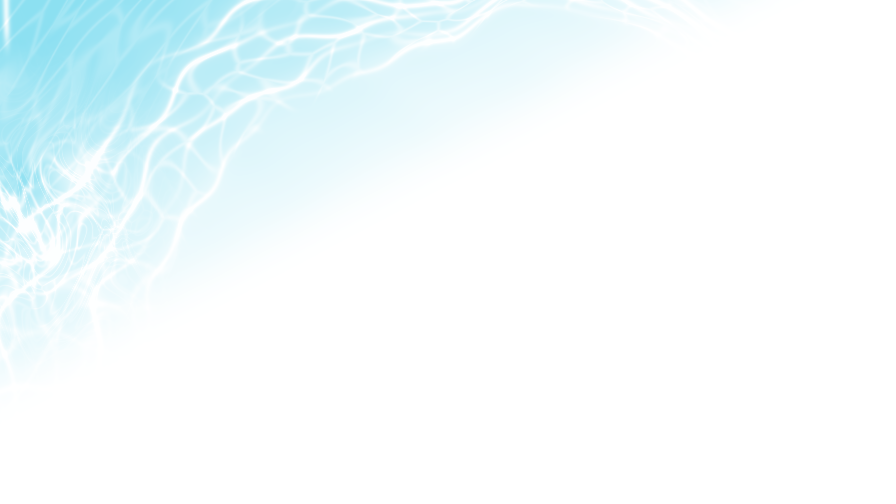
Write a WebGL 2 fragment shader that draws this background.

```glsl
#version 300 es
precision highp float;
// Pale turquoise water in the upper left corner, fading diagonally to white.
// Bent polar coordinates carry bright caustic strands; warped cellular noise
// adds fine streaks above them and a turbulent splash at the left edge.

#define ABSORPTION vec3(0.36, 0.098, 0.043)
#define BEND_CENTER vec2(0.995, 0.282)
#define STRANDS 5
#define STRAND_WIDTH 0.0055
#define STRAND_GLOW 0.018
#define SPLASH_CENTER vec2(0.10, 0.52)
#define SPLASH_RADIUS vec2(0.16, 0.19)

uniform vec2 u_resolution;
out vec4 outColor;

vec2 hash2(vec2 p) {
  vec2 k = vec2(dot(p, vec2(127.1, 311.7)), dot(p, vec2(269.5, 183.3)));
  return fract(sin(k) * 43758.55);
}

// Gap between the two nearest cell points: zero on the cell walls.
float cellGap(vec2 p) {
  vec2 cell = floor(p), f = fract(p);
  float near = 8.0, next = 8.0;
  for (int y = -1; y <= 1; y++)
    for (int x = -1; x <= 1; x++) {
      vec2 o = vec2(x, y);
      float d = length(o + hash2(cell + o) - f);
      next = min(next, max(near, d));
      near = min(near, d);
    }
  return next - near;
}

vec2 warp(vec2 p, float amount) {
  return p + amount * vec2(sin(p.y * 1.9 + 1.3 * sin(p.x * 1.3)),
                           sin(p.x * 2.3 + 1.7 * sin(p.y * 1.1)));
}

float bump(vec2 p, vec2 center, vec2 radius) {
  vec2 q = (p - center) / radius;
  return exp(-dot(q, q));
}

float line(float d, float width) {
  return exp(-d * d / (width * width));
}

// Bright strands following the bend; flow = (angle, level), spread = level size.
float strands(vec2 flow, float spread) {
  float light = 0.0;
  for (int i = 0; i < STRANDS; i++) {
    float n = float(i);
    float level = n * 0.42 + 0.10 * sin(flow.x * (11.0 + 2.0 * n) + n * 2.4)
                + 0.05 * sin(flow.x * 29.0 + n * 5.1);
    float d = abs(flow.y - level) * spread;
    float strength = 0.62 + 0.38 * sin(flow.x * (7.0 + n) + n * 1.9);
    light += strength * (0.75 * line(d, STRAND_WIDTH) + 0.30 * exp(-d / STRAND_GLOW));
  }
  return light;
}

void main() {
  vec2 p = gl_FragCoord.xy / u_resolution.y;

  // Diagonal depth: zero on the line where the water ends.
  float depth = max(0.0, 1.0 - 0.6 * p.x - 1.137 * (1.0 - p.y));
  float fade = smoothstep(0.0, 0.22, depth);

  // Bent coordinates: angle from the top, level counted outward from the inner strand.
  vec2 arm = p - BEND_CENTER;
  float radius = length(arm);
  float angle = atan(-arm.x, arm.y);
  float inner = 0.645 + 0.04 * smoothstep(0.5, 1.0, angle)
              + 0.07 * (1.0 - smoothstep(-0.05, 0.15, angle))
              + 0.04 * smoothstep(1.3, 1.5, angle);
  float spread = 0.05 + 0.08 * smoothstep(0.0, 0.7, angle)
               + 0.07 * smoothstep(1.15, 1.4, angle);
  float level = (radius - inner) / spread;

  // Water tone with soft mottling and deeper pools.
  vec2 soft = warp(p * 7.0, 0.5);
  float mottle = sin(soft.x + 1.4 * soft.y) * sin(1.7 * soft.y - soft.x);
  float tone = depth * (0.93 + 0.42 * smoothstep(-0.3, 0.7, level));
  tone *= fade * (1.0 + 0.07 * mottle);
  tone += 0.42 * bump(p, vec2(0.05, 0.645), vec2(0.06, 0.05));
  tone += 0.12 * bump(p, vec2(0.24, 0.88), vec2(0.16, 0.10));
  tone = min(tone, 1.25);

  // Strands and the faint cells strung between them.
  float light = strands(vec2(angle, level), spread) * smoothstep(-0.5, -0.1, level);
  float band = smoothstep(-0.2, 0.1, level) * (1.0 - smoothstep(1.2, 1.8, level));
  float cells = cellGap(warp(vec2(angle * 9.0, level * 2.0), 0.3));
  light += 0.40 * band * line(cells, 0.13);

  // Long thin streaks in the outer water.
  float outside = smoothstep(1.1, 1.9, level);
  float streak = cellGap(warp(vec2(angle * 6.0, radius * 26.0), 0.35));
  light += outside * 0.20 * line(streak, 0.16);
  light += 0.8 * line(p.x - 0.012 - 0.02 * (1.0 - p.y), 0.007) * smoothstep(0.88, 0.95, p.y);

  // Splash: tangled walls at two scales.
  float splash = bump(p, SPLASH_CENTER, SPLASH_RADIUS);
  vec2 swirl = warp(p * vec2(13.0, 10.0), 0.75);
  light += splash * (0.75 * line(cellGap(swirl), 0.12)
                   + 0.45 * line(cellGap(warp(swirl * 2.1, 0.6)), 0.14));
  light += 0.55 * bump(p, vec2(0.15, 0.66), vec2(0.05, 0.04));

  // Jagged left rim and the last ripple below.
  float rim = p.y - 0.62 + 1.2 * p.x + 0.012 * sin(p.x * 160.0);
  light += line(rim, 0.016) * (1.0 - smoothstep(0.08, 0.12, p.x));
  float ripple = p.y - 0.222 - 0.12 * p.x - 0.006 * sin(p.x * 45.0);
  light += 0.8 * line(ripple, 0.008) * (1.0 - smoothstep(0.1, 0.24, p.x));

  vec3 water = 1.0 - ABSORPTION * tone;
  outColor = vec4(mix(water, vec3(1.0), clamp(light, 0.0, 0.96)), 1.0);
}
```
